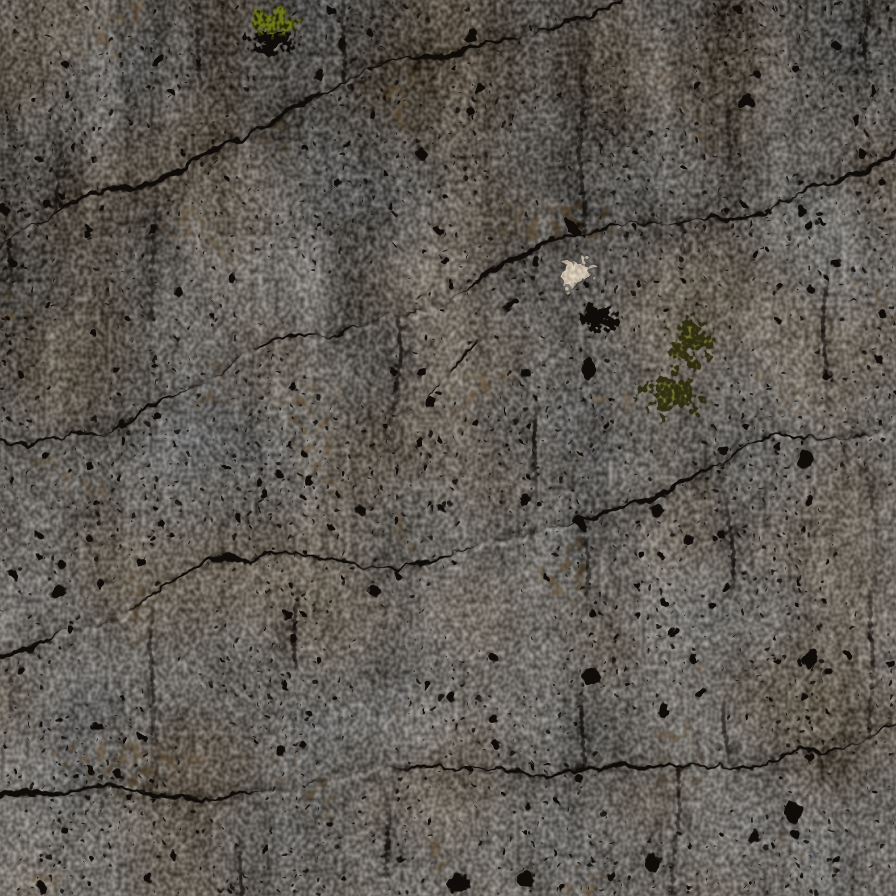
Write a three.js fragment shader that draws this texture.

```glsl
varying vec2 vUv;

const vec3 WARM_SHIFT = vec3(0.0, 0.021, 0.050);
const vec3 HOLE_COLOR = vec3(0.055, 0.042, 0.034);
const vec3 OCHRE = vec3(0.40, 0.31, 0.18);
const vec3 MOSS_DARK = vec3(0.16, 0.16, 0.04);
const vec3 MOSS_LIGHT = vec3(0.42, 0.47, 0.10);
const vec3 CHIP_COLOR = vec3(0.80, 0.75, 0.68);
const float STONE_TONE = 0.425;
const float STAIN_DEPTH = 0.085;
const float STREAK_DEPTH = 0.13;
const float GRAIN_COARSE = 0.16;
const float GRAIN_FINE = 0.23;
const float CRACK_WIDTH = 0.0022;
const float JOINT_SPACING = 0.16;
const float EDGE = 0.0012;

vec2 hash2(vec2 p) {
  vec3 q = fract(p.xyx * vec3(0.1031, 0.1030, 0.0973));
  q += dot(q, q.yzx + 33.33);
  return fract((q.xx + q.yz) * q.zy);
}

float cornerSlope(vec2 cell, vec2 offset) {
  float angle = 6.2832 * hash2(cell + 57.0).x;
  return dot(vec2(cos(angle), sin(angle)), offset);
}

float gradientNoise(vec2 p) {
  vec2 i = floor(p), f = p - i;
  vec2 u = f * f * f * (f * (f * 6.0 - 15.0) + 10.0);
  vec2 e = vec2(1.0, 0.0);
  return mix(mix(cornerSlope(i, f), cornerSlope(i + e, f - e), u.x),
             mix(cornerSlope(i + e.yx, f - e.yx), cornerSlope(i + e.xx, f - e.xx), u.x), u.y);
}

// Height of a rising bed crack at x
float crackHeight(float n, float x) {
  float bed = 0.08 + 0.215 * n + (0.12 + 0.1 * n) * x;
  float row = n * 7.3 + 0.37;
  return bed + 0.060 * gradientNoise(vec2(x * 4.0, row))
             + 0.016 * gradientNoise(vec2(x * 15.0, row))
             + 0.006 * gradientNoise(vec2(x * 50.0, row));
}

// Scattered tilted holes, crowded where the stone is weak
float pits(vec2 p, float cells, float radius, float chance) {
  vec2 g = p * cells;
  float mask = 0.0;
  for (int y = -1; y <= 1; y++) {
    for (int x = -1; x <= 1; x++) {
      vec2 id = floor(g) + vec2(float(x), float(y));
      vec2 place = hash2(id + cells), kind = hash2(id + cells * 3.0 + 11.0);
      vec2 centre = (id + 0.15 + 0.7 * place) / cells;
      float weakness = gradientNoise(centre * vec2(9.0, 6.0) + 3.7);
      float present = step(kind.x, chance * (1.0 + 2.6 * weakness));
      float size = radius * mix(0.35, 1.0, kind.y * kind.y);
      float tilt = (place.x - 0.6) * 2.0;
      vec2 d = mat2(cos(tilt), sin(tilt), -sin(tilt), cos(tilt)) * (p - centre);
      d.x *= 1.0 + 0.9 * place.y;
      mask = max(mask, present * (1.0 - smoothstep(-EDGE, EDGE, length(d) - size)));
    }
  }
  return mask;
}

float patchMask(vec2 p, vec2 centre, vec2 radii, float ragged) {
  return 1.0 - smoothstep(0.85, 1.1, length((p - centre) / radii) + ragged);
}

void main() {
  vec2 p = vUv;
  float rough = gradientNoise(p * 75.0);
  float fine = gradientNoise(p * vec2(215.0, 190.0) + 9.0);
  float broad = gradientNoise(p * 5.0 + 21.0);
  vec2 warped = p + 0.005 * vec2(rough, gradientNoise(p * 80.0 + 31.0))
                  + 0.0025 * vec2(fine, gradientNoise(p * 180.0 + 71.0));

  // Mottled stone with rain streaks and a darker top
  float streak = gradientNoise(vec2(p.x * 13.0, p.y * 2.2)) + 0.6 * gradientNoise(vec2(p.x * 42.0, p.y * 5.0));
  float upper = smoothstep(0.42, 0.85, p.y + 0.35 * (0.4 - p.x) + 0.2 * broad);
  float tone = STONE_TONE - STAIN_DEPTH * upper + STREAK_DEPTH * streak * (0.6 + 0.6 * upper);
  tone += 0.06 * broad + 0.08 * gradientNoise(p * vec2(24.0, 18.0));
  tone += GRAIN_COARSE * gradientNoise(p * vec2(115.0, 95.0)) + GRAIN_FINE * fine;

  // Bed cracks, each with a broken pale lip below
  float crack = 0.0, lip = 0.0, course = 0.0, nearCrack = 0.0;
  for (int i = 0; i < 4; i++) {
    float n = float(i);
    float h = warped.y - crackHeight(n, p.x);
    float open = gradientNoise(vec2(p.x * 9.0, n * 5.1 + 0.4)) + 0.5 * gradientNoise(vec2(p.x * 38.0, n * 3.3 + 0.5));
    float width = CRACK_WIDTH * max(0.1, 0.85 + 1.7 * open);
    crack = max(crack, (1.0 - smoothstep(width - EDGE, width + EDGE, abs(h))) * smoothstep(-0.6, -0.15, open));
    lip = max(lip, (1.0 - smoothstep(0.0, 0.006, abs(h + 0.005))) * smoothstep(0.05, 0.4, -open));
    nearCrack = max(nearCrack, exp(-abs(h) * 75.0));
    course += step(0.0, h);
  }

  // Faint upright joints, shifted in every course
  float shift = hash2(vec2(course, 4.0)).x;
  float across = fract(p.x / JOINT_SPACING + shift + 0.09 * gradientNoise(p * vec2(2.0, 9.0))) - 0.5;
  float jointGap = abs(across) * JOINT_SPACING;
  float worn = smoothstep(-0.15, 0.4, gradientNoise(p * vec2(5.0, 9.0) + 13.0));
  float joint = (1.0 - smoothstep(0.0008, 0.0035, jointGap + 0.003 * fine)) * worn;
  float jointGrime = exp(-jointGap * 75.0) * worn;

  // Short branch running down from a crack
  vec2 foot = vec2(0.475, 0.555), run = vec2(0.10, 0.11);
  float along = clamp(dot(warped - foot, run) / dot(run, run), 0.0, 1.0);
  float branchGap = length(warped - foot - run * along) - 0.0025 * (along + 0.2);
  float branch = (1.0 - smoothstep(-EDGE, EDGE, branchGap)) * smoothstep(-0.15, 0.05, gradientNoise(p * 32.0));

  float holes = pits(warped, 13.0, 0.0125, 0.20);
  holes = max(holes, pits(warped, 33.0, 0.0068, 0.32));
  holes = max(holes, 0.85 * pits(warped, 78.0, 0.0030, 0.36));
  float grime = smoothstep(0.02, 0.38, rough) * (0.55 * jointGrime + 0.35 * nearCrack);

  tone += 0.10 * lip - 0.05 * nearCrack - 0.05 * jointGrime;
  float warmth = 0.85 + 1.3 * gradientNoise(p * 7.0 + 41.0);
  vec3 color = vec3(tone) - WARM_SHIFT * warmth;
  float rust = smoothstep(0.22, 0.5, gradientNoise(p * 10.0 + 17.0)) * smoothstep(0.0, 0.35, rough);
  color = mix(color, OCHRE, 0.5 * rust);
  color = mix(color, HOLE_COLOR, clamp(grime + 0.6 * joint, 0.0, 0.85));
  color = mix(color, HOLE_COLOR, max(max(crack, branch), holes));

  // Moss tufts over dark hollows, and one pale chip
  float ragged = 1.1 * rough + 0.7 * fine;
  float hollow = max(patchMask(p, vec2(0.305, 0.957), vec2(0.024, 0.014), ragged),
                     patchMask(p, vec2(0.668, 0.645), vec2(0.019, 0.013), ragged));
  float tuft = patchMask(p, vec2(0.307, 0.975), vec2(0.026, 0.014), ragged);
  float trail = max(patchMask(p, vec2(0.750, 0.562), vec2(0.026, 0.020), 1.5 * ragged),
                    patchMask(p, vec2(0.770, 0.617), vec2(0.017, 0.024), 1.5 * ragged));
  color = mix(color, HOLE_COLOR, hollow);
  color = mix(color, mix(MOSS_DARK, MOSS_LIGHT, smoothstep(-0.3, 0.3, fine + 0.1)), tuft);
  color = mix(color, mix(MOSS_DARK, MOSS_LIGHT, smoothstep(0.0, 0.5, fine)), 0.85 * trail);
  color = mix(color, CHIP_COLOR + 0.2 * fine, patchMask(p, vec2(0.643, 0.695), vec2(0.018, 0.013), ragged));

  gl_FragColor = vec4(clamp(color, 0.0, 1.0), 1.0);
}
```
